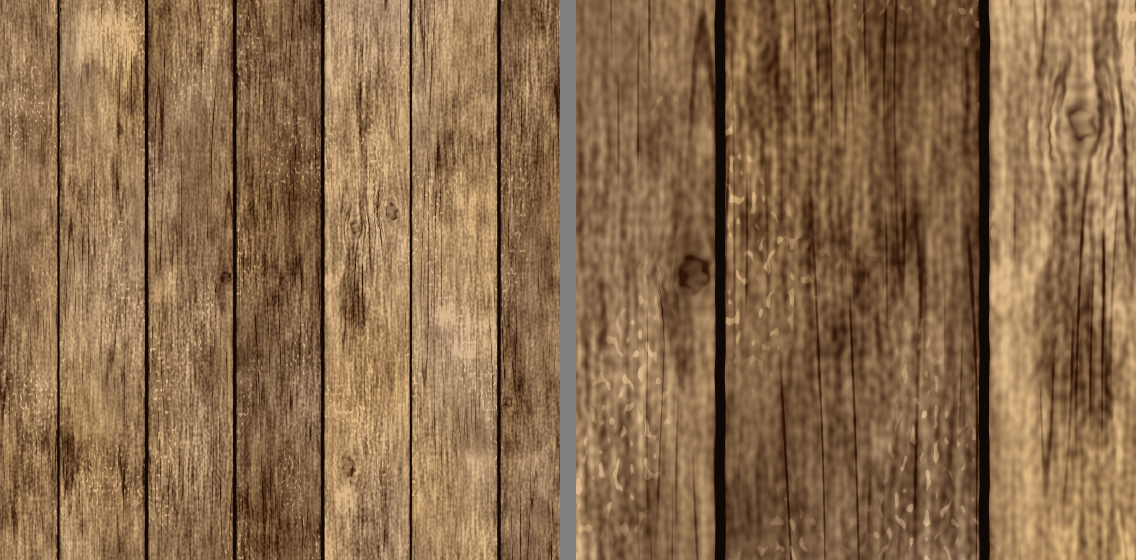
Left, the full canvas; right, a detail of the centre.
This texture is drawn by a Shadertoy shader. Its source:

```glsl
// Weathered vertical boards: five full planks and two cut ones, parted by black gaps.
// Stretched gradient noise gives grain, cracks and flakes; short lists place the
// knots and the worn or stained patches. One tone value drives the brown ramp.

vec2 gradientAt(vec2 cell) {
    vec3 p = fract(cell.xyx * vec3(.1031, .1030, .0973));
    p += dot(p, p.yzx + 33.33);
    float angle = 6.2832 * fract((p.x + p.y) * p.z);
    return vec2(cos(angle), sin(angle));
}

float gradientNoise(vec2 p) {
    vec2 i = floor(p), f = fract(p);
    vec2 u = f * f * f * (f * (f * 6. - 15.) + 10.);
    vec2 e = vec2(1, 0);
    float low = mix(dot(gradientAt(i), f), dot(gradientAt(i + e), f - e), u.x);
    float high = mix(dot(gradientAt(i + e.yx), f - e.yx), dot(gradientAt(i + 1.), f - 1.), u.x);
    return mix(low, high, u.y);
}

float fbm(vec2 p) {
    float sum = 0., amp = 1.;
    for (int i = 0; i < 4; i++) {
        sum += amp * gradientNoise(p);
        p = p * 2.03 + 17.3;
        amp *= .55;
    }
    return sum;
}

// Position measured in planks; whole numbers are the gaps
float plankCoord(float x) { return (x - .1045) / .1573; }

// Base tone of each plank, left to right
const float plankTone[7] = float[7](.55, .63, .47, .27, .78, .73, .39);

// Knots: centre, radius
const vec3 knots[5] = vec3[5](
    vec3(.699, .622, .011), vec3(.634, .594, .008), vec3(.624, .167, .011),
    vec3(.404, .504, .008), vec3(.908, .281, .006));

// Patches: centre, half width, tone change
const vec4 patches[11] = vec4[11](
    vec4(.185, .930, .065, .38), vec4(.625, .110, .026, .40), vec4(.830, .420, .055, .25),
    vec4(.860, .165, .030, .30), vec4(.945, .150, .045, .32), vec4(.593, .500, .015, .32),
    vec4(.860, .790, .035, .25), vec4(.124, .190, .022, -.55), vec4(.630, .470, .024, -.50),
    vec4(.470, .050, .040, -.25), vec4(.402, .530, .026, -.35));

void mainImage(out vec4 fragColor, in vec2 fragCoord) {
    vec2 uv = fragCoord / iResolution.xy;
    float pixel = 1. / iResolution.y;

    // Plank layout, with slightly ragged gaps
    float wobble = .0007 * gradientNoise(vec2(uv.x * 6., uv.y * 60.));
    float across = plankCoord(uv.x + wobble);
    float id = floor(across);
    float gap = floor(across + .5);
    float edge = abs(across - gap) * .1573;
    float gapHalf = mod(gap, 4.) < .5 ? .0019 : .0030;

    // Each plank reads its own part of the noise
    vec2 q = uv + vec2(3.7, 5.3) * (id + 2.);
    float tone = plankTone[clamp(int(id) + 1, 0, 6)];

    // Knots bend the grain and add broken dark rings
    float knotTone = 0.;
    for (int i = 0; i < 5; i++) {
        vec3 k = knots[i];
        vec2 d = uv - k.xy;
        float own = 1. - step(.5, abs(floor(plankCoord(k.x)) - id));
        float r = length(d * vec2(1., .75)) / k.z + .6 * gradientNoise(uv * 130.);
        q.x -= own * .75 * d.x * exp(-.2 * r * r);
        float ring = exp(-20. * (r - .85) * (r - .85));
        float broken = .65 + gradientNoise(uv * 90. + 3.);
        knotTone -= own * (.7 * ring * broken + .25 * smoothstep(2.2, .2, r));
    }

    // Worn and stained patches with ragged, streaky outlines
    float ragged = fbm(q * vec2(45., 14.));
    for (int i = 0; i < 11; i++) {
        vec4 s = patches[i];
        float own = 1. - step(.5, abs(floor(plankCoord(s.x)) - id));
        float tall = s.w < 0. ? 3.5 : 1.1;
        float r = length((uv - s.xy) / (s.z * vec2(1., tall)));
        tone += own * s.w * smoothstep(1.15, .6, r + .7 * ragged);
    }

    // Broad weathering and blotches
    q.x += .004 * gradientNoise(q * vec2(9., 4.));
    tone += .42 * fbm(q * vec2(9., 4.5));
    tone += .24 * fbm(q * vec2(38., 22.) + 13.);

    // Grain, from coarse to fine, stronger in some places
    float depth = 1. + .8 * gradientNoise(q * vec2(10., 5.) + 21.);
    float grain = .25 * gradientNoise(q * vec2(60., 3.));
    grain += .38 * gradientNoise(q * vec2(130., 9.));
    grain += .50 * gradientNoise(q * vec2(240., 28.) + 8.);
    grain += .42 * gradientNoise(q * vec2(235., 150.));
    tone += depth * grain;

    // Thin cracks: a few long ones and many short, fine ones
    float split = abs(gradientNoise(q * vec2(44., 1.7) + 5.));
    float crack = 1. - smoothstep(.005, .05, split);
    crack *= smoothstep(.0, .25, gradientNoise(q * vec2(17., 4.) + 9.));
    float hair = abs(gradientNoise(q * vec2(85., 4.) + 41.));
    float fine = 1. - smoothstep(.01, .09, hair);
    fine *= smoothstep(.02, .3, gradientNoise(q * vec2(30., 9.) + 27.));

    // Tiny pale flakes, in clusters and along the plank edges
    float cluster = gradientNoise(q * vec2(14., 6.) + 4.) + .45 * exp(-edge / .007);
    float flake = smoothstep(.2, .38, gradientNoise(q * vec2(215., 125.) + 2.));
    flake *= smoothstep(.0, .35, cluster);

    tone += knotTone + .55 * flake - .6 * crack - .45 * fine;
    tone -= .4 * exp(-max(edge - gapHalf, 0.) / .0018);

    // Brown ramp with drifting warm and grey tints
    vec3 wood = mix(vec3(.38, .27, .18), vec3(.76, .635, .48), clamp(tone, -.5, 1.25));
    float warmth = .5 + gradientNoise(q * vec2(6., 3.) + 31.);
    wood *= mix(vec3(1., 1., 1.04), vec3(1.03, 1., .91), clamp(warmth, 0., 1.));

    float gapMask = 1. - smoothstep(gapHalf - pixel * .7, gapHalf + pixel * .7, edge);
    fragColor = vec4(mix(wood, vec3(.06, .03, .02), gapMask), 1.);
}
```
